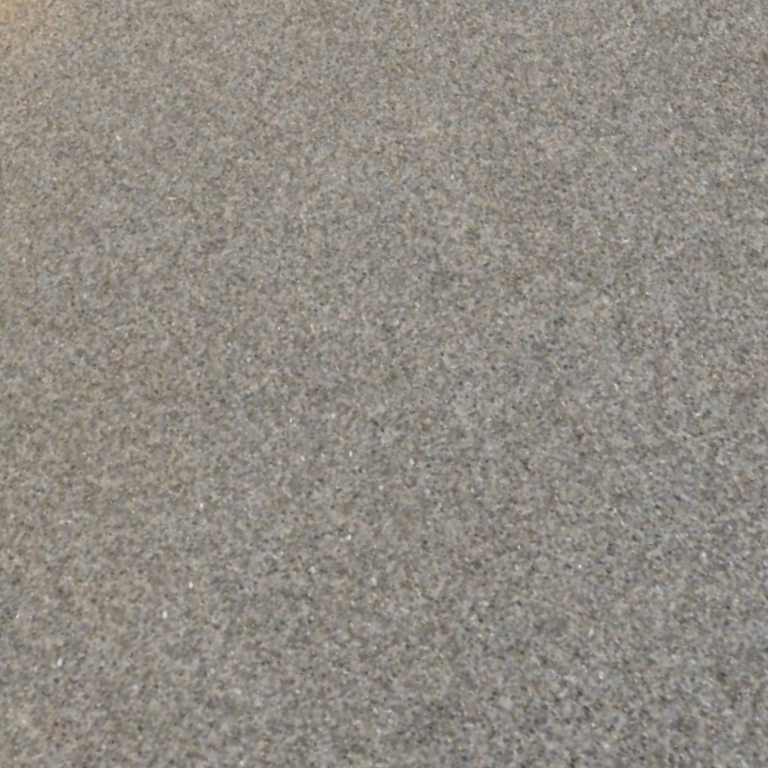
This texture is drawn by a Shadertoy shader. Its source:

```glsl
// Worn asphalt seen at a shallow slant: fine grey-beige grit that shrinks towards the top.
// Layers of value noise make the grit, scattered soft ellipses add dark pits and pale chips,
// and broad gradients shift the tone from warm upper left to cool lower right.

const vec3 ASPHALT = vec3(0.569, 0.549, 0.519);
const vec3 WARM_SHIFT = vec3(0.010, 0.001, -0.012);
const vec3 DUST_TINT = vec3(0.08, 0.04, -0.01);
const vec3 PIT_SHADE = vec3(0.110, 0.108, 0.100);
const vec3 CHIP_SHINE = vec3(0.115, 0.115, 0.112);

// Integer hash: two values from 0 to 1 for a lattice cell.
vec2 hash2(vec2 cell, int seed) {
    uvec2 v = uvec2(ivec2(cell) + ivec2(seed * 131, seed * 57));
    v = v * 1664525u + 1013904223u;
    v.x += v.y * 1664525u;
    v.y += v.x * 1664525u;
    v ^= v >> 16u;
    v.x += v.y * 1664525u;
    v.y += v.x * 1664525u;
    v ^= v >> 16u;
    return vec2(v & 65535u) / 65535.0;
}

vec2 rotate(vec2 p, float angle) {
    float c = cos(angle), s = sin(angle);
    return vec2(c * p.x - s * p.y, s * p.x + c * p.y);
}

// Smooth value noise centred on zero.
float grit(vec2 p, int seed) {
    vec2 cell = floor(p), f = fract(p);
    f = f * f * (3.0 - 2.0 * f);
    float low = mix(hash2(cell, seed).x, hash2(cell + vec2(1, 0), seed).x, f.x);
    float high = mix(hash2(cell + vec2(0, 1), seed).x, hash2(cell + vec2(1, 1), seed).x, f.x);
    return mix(low, high, f.y) - 0.5;
}

// Coverage of scattered soft ellipses; share is the fraction of filled cells.
float specks(vec2 p, float share, float radius, int seed) {
    vec2 cell = floor(p);
    float cover = 0.0;
    for (int y = -1; y <= 1; y++) {
        for (int x = -1; x <= 1; x++) {
            vec2 c = cell + vec2(x, y);
            vec2 pick = hash2(c, seed);
            if (pick.x > share) continue;
            vec2 offset = p - c - hash2(c, seed + 1);
            offset = rotate(offset, (pick.y - 0.5) * 2.0) * vec2(0.8, 1.25);
            float size = radius * mix(0.65, 1.35, hash2(c, seed + 2).x);
            float dot_ = 1.0 - smoothstep(size * 0.4, size * 1.4, length(offset));
            cover = max(cover, dot_ * mix(0.5, 1.0, pick.y));
        }
    }
    return cover;
}

// Ground position: features are about a third smaller at the top edge.
vec2 groundPlane(vec2 uv) {
    return vec2((uv.x - 0.5) * (1.0 + 0.45 * uv.y), uv.y * (1.0 + 0.22 * uv.y));
}

// Broad light, wear and dust over the whole surface.
vec3 surfaceTone(vec2 uv) {
    float light = 0.040 * (uv.y - 0.5) - 0.012 * (uv.x - 0.5);
    float wear = 0.022 * grit(uv * 4.0, 11) + 0.020 * grit(rotate(uv, 0.6) * 13.0, 12);
    float warmth = 1.2 * (0.5 - uv.x) + 0.5 * (uv.y - 0.5) + 0.7 * grit(uv * 6.0, 13);
    float dust = 1.0 - smoothstep(0.0, 0.14, length(uv - vec2(0.0, 1.0)));
    return ASPHALT + light + wear + WARM_SHIFT * warmth + DUST_TINT * dust;
}

void mainImage(out vec4 fragColor, in vec2 fragCoord) {
    vec2 uv = fragCoord / iResolution.xy;
    vec2 ground = groundPlane(uv);
    float nearness = clamp(0.5 + 0.5 * (uv.x - uv.y), 0.0, 1.0);
    float contrast = mix(0.82, 1.18, nearness);

    // Grit at three sizes, turned so that no lattice shows.
    float grain = 0.155 * grit(rotate(ground, 0.5) * 145.0, 21)
                + 0.140 * grit(rotate(ground, -0.4) * 215.0, 22)
                + 0.050 * grit(rotate(ground, 1.1) * 62.0, 23);

    // Faint colour differences between stones.
    float hue = grit(rotate(ground, 0.9) * 95.0, 31);
    float green = grit(rotate(ground, -0.8) * 80.0, 32);
    vec3 stoneTint = vec3(0.030, 0.0, -0.045) * hue + vec3(-0.012, 0.014, -0.006) * green;

    // Dark pits, pale chips and a few bright pebbles close by.
    float pits = specks(ground * 115.0, 0.20, 0.36, 41);
    float chips = specks(rotate(ground, 0.3) * 120.0, 0.10, 0.33, 51);
    float pebbles = specks(rotate(ground, 0.7) * 60.0, 0.035 * nearness, 0.22, 61);

    vec3 color = surfaceTone(uv) + grain * contrast + stoneTint;
    color += (CHIP_SHINE * chips - PIT_SHADE * pits) * contrast;
    color += 0.22 * pebbles;
    fragColor = vec4(clamp(color, 0.0, 1.0), 1.0);
}
```
